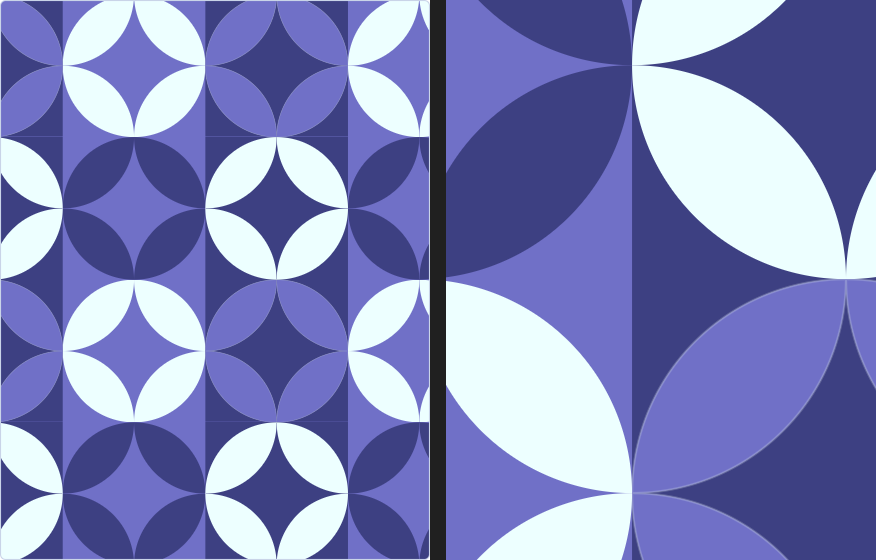
Left, the full canvas; right, a detail of the centre.
Write a WebGL 1 fragment shader that draws this pattern.

```glsl
precision highp float;
// Square tiles, each holding four lens petals around a concave star.
// Columns alternate the ground colour; petals alternate white and the other
// ground colour in a checkerboard, inside a thin pale frame with round corners.

#define TILE 0.2547               // tile side, in canvas heights
#define ORIGIN vec2(0.112, 0.7552) // lower left corner of tile (0, 0)
#define LILAC vec3(0.44, 0.44, 0.78)
#define NAVY vec3(0.24, 0.25, 0.51)
#define WHITE vec3(0.93, 1.00, 1.00)
#define PALE vec3(0.79, 0.83, 0.91)
#define LINE_WIDTH 0.0010         // petal rims and seams
#define RIM_OPACITY 0.45
#define SEAM_OPACITY 0.60
#define FRAME_WIDTH 0.0019
#define CORNER_RADIUS 0.010

uniform vec2 u_resolution;

// Coverage of a shape from its signed distance (negative inside).
float fill(float dist, float pixel) {
  return clamp(0.5 - dist / pixel, 0.0, 1.0);
}

// Coverage of a line of given width, kept faint when thinner than a pixel.
float stroke(float dist, float width, float pixel) {
  return fill(abs(dist) - 0.5 * width, max(pixel, width))
       * min(1.0, 2.0 * width / pixel);
}

// Four lenses: the central disc cut by the discs on the tile corners.
float petalDistance(vec2 local) {
  vec2 q = abs(local - 0.5);
  return max(length(q), length(q - 0.5)) - 0.5;
}

float roundedBox(vec2 p, vec2 halfSize, float radius) {
  vec2 q = abs(p) - halfSize + radius;
  return length(max(q, 0.0)) + min(max(q.x, q.y), 0.0) - radius;
}

void main() {
  float pixel = 1.0 / u_resolution.y;
  vec2 canvas = u_resolution * pixel;
  vec2 uv = gl_FragCoord.xy * pixel;
  vec2 grid = (uv - ORIGIN) / TILE;
  vec2 cell = floor(grid);
  vec2 local = fract(grid);

  // Ground: alternating columns with smoothed borders.
  float columnDistance = (abs(mod(grid.x + 0.5, 2.0) - 1.0) - 0.5) * TILE;
  vec3 color = mix(NAVY, LILAC, fill(columnDistance, pixel));

  // Petals: white on even cells, the opposite ground colour on odd ones.
  float oddColumn = mod(cell.x, 2.0);
  float oddCell = mod(cell.x + cell.y, 2.0);
  float lilacPetals = oddColumn * oddCell;
  vec3 petalColor = mix(WHITE, mix(NAVY, LILAC, oddColumn), oddCell);
  float petal = petalDistance(local) * TILE;
  color = mix(color, petalColor, fill(petal, pixel));

  // Fine pale rims and a lower seam, only on the lilac-petalled tiles.
  float rim = stroke(petal, LINE_WIDTH, pixel);
  color = mix(color, PALE, rim * RIM_OPACITY * lilacPetals);
  float seam = stroke(local.y * TILE - 0.5 * pixel, LINE_WIDTH, pixel);
  color = mix(color, LILAC, seam * SEAM_OPACITY * lilacPetals);

  // Frame and rounded corners.
  float edge = roundedBox(uv - 0.5 * canvas, 0.5 * canvas, CORNER_RADIUS);
  color = mix(PALE, color, fill(edge + FRAME_WIDTH, pixel));
  color = mix(vec3(1.0), color, fill(edge, pixel));

  gl_FragColor = vec4(color, 1.0);
}
```
